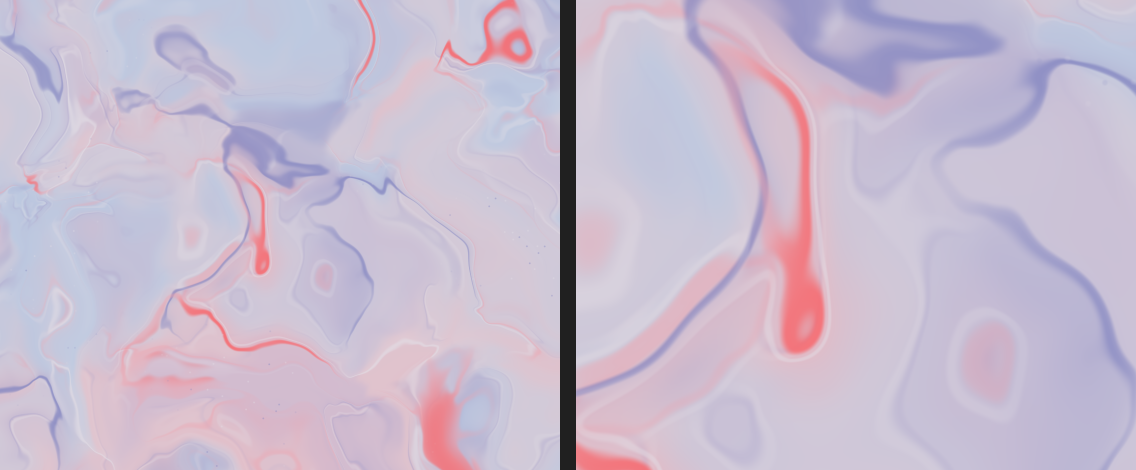
Left: the whole. Right: its middle third, enlarged.
Reproduce this texture procedurally as a Shadertoy shader.

```glsl
// Poured acrylic marbling: pale sky, lavender and blush paint folded together.
// Gradient noise is domain-warped twice; its level sets become rose, coral,
// indigo and milky veins that widen where the paint is slack, thin where drawn.

const vec3 SKY      = vec3(0.742, 0.787, 0.878);
const vec3 LAVENDER = vec3(0.820, 0.793, 0.850);
const vec3 BLUSH    = vec3(0.878, 0.765, 0.805);
const vec3 MAUVE    = vec3(0.780, 0.715, 0.820);
const vec3 INDIGO   = vec3(0.510, 0.520, 0.755);
const vec3 ROSE     = vec3(0.930, 0.640, 0.685);
const vec3 CORAL    = vec3(0.970, 0.400, 0.420);
const vec3 MILK     = vec3(0.885, 0.865, 0.895);

const float FOLD_SCALE  = 2.7;    // broad folds
const float FOLD_AMOUNT = 0.23;
const float CURL_SCALE  = 6.0;    // smaller curls
const float CURL_AMOUNT = 0.065;
const float CORAL_WIDTH  = 0.060; // vein widths, in units of the noise value
const float INDIGO_WIDTH = 0.055;
const float THREAD_WIDTH = 0.035;
const float MILK_WIDTH   = 0.050;
const int   THREADS      = 4;     // families of fine threads
const float SPECK_GRID   = 60.0;
const int   SAMPLES      = 2;     // per axis, for smooth edges

float hash(vec2 p) {
    return fract(sin(dot(p, vec2(127.1, 311.7))) * 43758.5453);
}

float cornerSlope(vec2 cell, vec2 offset) {
    float angle = 6.28318 * hash(cell);
    return dot(vec2(cos(angle), sin(angle)), offset);
}

// Gradient noise, roughly -1 to 1
float noise(vec2 p) {
    vec2 i = floor(p), f = fract(p), e = vec2(1.0, 0.0);
    vec2 u = f * f * f * (f * (f * 6.0 - 15.0) + 10.0);
    float low  = mix(cornerSlope(i, f), cornerSlope(i + e, f - e), u.x);
    float high = mix(cornerSlope(i + e.yx, f - e.yx), cornerSlope(i + 1.0, f - 1.0), u.x);
    return 1.4 * mix(low, high, u.y);
}

float fbm(vec2 p) {
    float sum = 0.0, amplitude = 1.0;
    for (int k = 0; k < 3; k++) {
        sum += amplitude * noise(p);
        p = mat2(1.6, 1.2, -1.2, 1.6) * p + 17.3;
        amplitude *= 0.4;
    }
    return sum;
}

vec2 fbm2(vec2 p) {
    return vec2(fbm(p + 3.7), fbm(p + vec2(41.2, 28.9)));
}

// Line along a level set, fading softly from its middle
float core(float level, float width) {
    return 1.0 - smoothstep(width * 0.2, width, abs(level));
}

// Colour bleeding far to one side of a vein and little to the other
float bleed(float level, float reach) {
    return exp(-abs(level) / (level > 0.0 ? reach : reach * 0.1));
}

vec3 paintColor(vec2 p) {
    // Fold the paint, then curl it
    vec2 folded = p + FOLD_AMOUNT * fbm2(p * FOLD_SCALE);
    vec2 paint = folded + CURL_AMOUNT * fbm2(folded * CURL_SCALE + 9.0);

    // Pale ground and hazy patches
    float tone = fbm(paint * 2.0 + 5.3) + 0.1 * (0.6 - p.x);
    vec3 color = mix(SKY, LAVENDER, smoothstep(-0.32, 0.12, tone));
    color = mix(color, BLUSH, smoothstep(0.12, 0.5, tone));
    color = mix(color, MAUVE, 0.55 * smoothstep(0.1, 0.6, fbm(paint * 2.2 + 23.1)));
    float haze = fbm(paint * 2.7 + 61.7) + 0.2 * (p.x + p.y - 1.3);
    color = mix(color, INDIGO, 0.4 * smoothstep(0.3, 0.95, haze));

    // Fine threads, alternately rose and lilac, each the edge of a thin veil
    for (int k = 0; k < THREADS; k++) {
        float seed = 19.7 * float(k) + 103.0;
        float veil = fbm(paint * (2.2 + 0.35 * float(k)) + seed);
        float share = smoothstep(-0.1, 0.5, noise(folded * 3.2 + seed));
        vec3 tint = k % 2 == 0 ? ROSE : mix(MAUVE, INDIGO, 0.45);
        color = mix(color, tint, share * 0.25 * bleed(veil, 0.14));
        color = mix(color, tint, share * 0.35 * core(veil, THREAD_WIDTH));
        color = mix(color, MILK, share * 0.4 * core(veil + 0.06, THREAD_WIDTH));
    }

    // Milky ribbons
    float level = fbm(paint * 2.7 + 47.5) + 0.08;
    float load = smoothstep(-0.05, 0.5, noise(folded * 3.1 + 52.0));
    color = mix(color, MILK, load * (0.3 * bleed(level, 0.25) + 0.4 * core(level, MILK_WIDTH)));

    // Indigo veins
    level = fbm(paint * 2.4 + 13.9) - 0.1;
    load = smoothstep(-0.05, 0.6, noise(folded * 2.9 + 31.0));
    color = mix(color, INDIGO, 0.28 * load * bleed(level, 0.16));
    color = mix(color, INDIGO, 0.7 * load * core(level, INDIGO_WIDTH * (0.35 + load)));

    // Coral veins, lined with milk where they are rich
    level = fbm(paint * 2.4 + 88.4) + 0.07;
    load = smoothstep(-0.15, 0.7, noise(folded * 2.6 + 71.0));
    color = mix(color, ROSE, 0.45 * load * bleed(level, 0.15));
    color = mix(color, MILK, 0.5 * load * core(level - 0.12, THREAD_WIDTH));
    vec3 veinColor = mix(ROSE, CORAL, smoothstep(0.45, 0.95, load));
    color = mix(color, veinColor, 0.85 * load * core(level, CORAL_WIDTH * (0.3 + load)));

    // Sparse pale and dark specks
    vec2 cell = floor(p * SPECK_GRID);
    vec2 center = 0.25 + 0.5 * vec2(hash(cell + 0.3), hash(cell + 0.7));
    float speck = 1.0 - smoothstep(0.05, 0.17, length(fract(p * SPECK_GRID) - center));
    speck *= step(0.9, hash(cell + 5.1)) * smoothstep(0.1, 0.5, noise(p * 3.0 + 19.0));
    return mix(color, hash(cell + 8.2) > 0.4 ? MILK : INDIGO, 0.4 * speck);
}

void mainImage(out vec4 fragColor, in vec2 fragCoord) {
    vec3 sum = vec3(0.0);
    for (int k = 0; k < SAMPLES * SAMPLES; k++) {
        vec2 offset = (vec2(k % SAMPLES, k / SAMPLES) + 0.5) / float(SAMPLES) - 0.5;
        sum += paintColor((fragCoord + offset) / iResolution.y);
    }
    fragColor = vec4(clamp(sum / float(SAMPLES * SAMPLES), 0.0, 1.0), 1.0);
}
```
